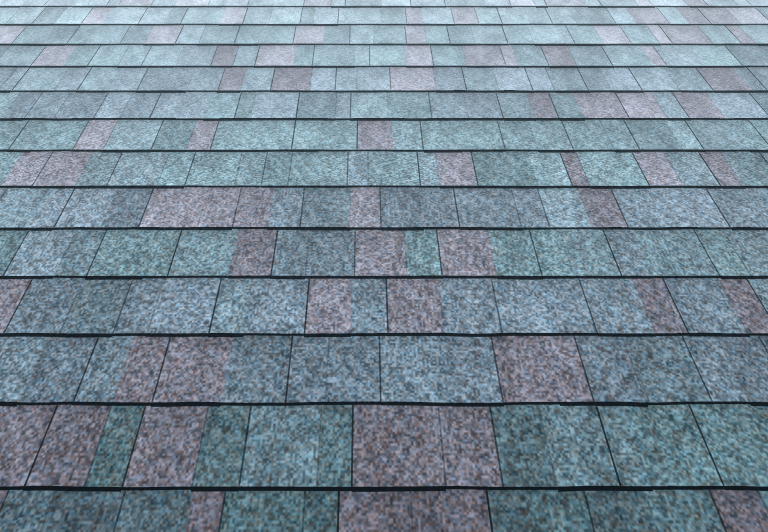
This texture is drawn by a Shadertoy shader. Its source:

```glsl
// Slate-blue asphalt shingles on a roof receding toward a horizon above the canvas.
// A perspective divide gives course and column coordinates; each course is cut into
// jittered tabs with hashed tints, shadowed butt edges, joints and mineral grain.

// Perspective, in canvas heights
const float HORIZON = 0.6626;      // horizon distance above the top edge
const float DEPTH_SCALE = 14.115;
const float NEAR_DEPTH = 8.945;    // depth of the lowest full butt edge
const float VANISH_X = 0.475;      // share of the canvas width

// Tabs and lines; line sizes shrink with depth
const float TAB_JITTER = 0.68;
const float BUTT_WIDTH = 0.058;
const float JOINT_HALF_WIDTH = 0.016;

// Tone and surface
const float NEAR_TONE = 0.42;
const float FAR_TONE = 0.85;
const float GRAIN_AMOUNT = 0.62;
const vec2 GRAIN_FREQUENCY = vec2(25.0, 36.0);
const vec3 SLATE = vec3(0.84, 1.0, 1.13);
const vec3 TEAL = vec3(0.78, 1.02, 1.10);
const vec3 PLUM = vec3(0.94, 0.93, 1.04);
const vec3 HAZE = vec3(0.93, 1.0, 1.06);
const vec3 SHADOW = vec3(0.05, 0.08, 0.10);

float hash(vec2 p) {
    return fract(sin(dot(p, vec2(12.9898, 78.233))) * 43758.5);
}

float noise(vec2 p) {
    vec2 i = floor(p);
    vec2 f = fract(p);
    f = f * f * (3.0 - 2.0 * f);
    return mix(mix(hash(i), hash(i + vec2(1, 0)), f.x),
               mix(hash(i + vec2(0, 1)), hash(i + vec2(1, 1)), f.x), f.y);
}

// Jittered position of a tab boundary
float boundary(float index, float course) {
    return index + TAB_JITTER * hash(vec2(index, course + 31.0));
}

// Tab index, then distances to its left and right boundaries
vec3 findTab(float u, float course) {
    float p = u + 7.0 * hash(vec2(course, 4.7));
    float index = floor(p);
    if (p < boundary(index, course)) index -= 1.0;
    return vec3(index, p - boundary(index, course),
                boundary(index + 1.0, course) - p);
}

// Even boundaries are open joints, odd ones mostly plain tone changes
float jointStrength(float index, float course) {
    float h = hash(vec2(index, course + 57.0));
    return mod(index, 2.0) < 0.5 ? 0.55 + 0.4 * h : 0.45 * h * h;
}

float lineMask(float dist, float halfWidth, float pixel) {
    return 1.0 - smoothstep(halfWidth - 0.7 * pixel, halfWidth + 0.7 * pixel, dist);
}

void mainImage(out vec4 fragColor, in vec2 fragCoord) {
    float pixel = 1.0 / iResolution.y;
    float fromTop = 1.0 - fragCoord.y * pixel;
    float x = (fragCoord.x - VANISH_X * iResolution.x) * pixel;

    // Roof coordinates
    float depth = DEPTH_SCALE / (fromTop + HORIZON);
    float u = x * depth;
    float v = depth - NEAR_DEPTH + 0.016 * (noise(vec2(u * 1.3, depth * 0.8)) - 0.5);
    float course = floor(v);
    float up = fract(v);
    float courseHeight = DEPTH_SCALE / (depth * depth);
    float haze = 1.0 - pow(clamp(fromTop, 0.0, 1.0), 0.55);

    // Tab tint and brightness
    vec3 tab = findTab(u, course);
    float tintPick = hash(vec2(tab.x, course + 11.0));
    float courseTint = hash(vec2(course, 8.3));
    vec3 tint = mix(SLATE, TEAL, smoothstep(0.3, 0.8, 0.5 * (tintPick + courseTint)));
    tint = mix(tint, PLUM, 0.9 * step(tintPick, 0.2));
    tint = mix(tint, HAZE, 0.8 * haze);
    float tone = mix(NEAR_TONE, FAR_TONE, haze);
    tone *= 1.0 + 0.17 * (hash(vec2(tab.x, course + 23.0)) - 0.5);
    tone *= 1.0 + 0.14 * (noise(vec2(u, v) * 3.0) - 0.5);
    tone *= 1.03 - 0.09 * up;

    // Mineral granules, softer with distance
    vec2 q = vec2(u, v) * GRAIN_FREQUENCY;
    float grainFade = mix(1.0, 0.22, smoothstep(9.0, 20.0, depth));
    float grain = noise(q) - 0.5 + 0.6 * (noise(q * 0.47 + 19.0) - 0.5);
    float speckle = noise(q * 0.8 + 71.0) - 0.5;
    vec3 color = tint * tone * (1.0 + GRAIN_AMOUNT * grainFade * grain);
    color += vec3(0.10, 0.0, -0.06) * speckle * grainFade;

    // Joints between tabs
    float halfJoint = JOINT_HALF_WIDTH / depth;
    float joint = max(
        lineMask(tab.y / depth, halfJoint, pixel) * jointStrength(tab.x, course),
        lineMask(tab.z / depth, halfJoint, pixel) * jointStrength(tab.x + 1.0, course));

    // Shadow under the butt edge of the course above
    vec3 upperTab = findTab(u, course + 1.0);
    float lift = 0.65 + 0.65 * hash(vec2(upperTab.x, course + 43.0));
    float below = (1.0 - up) * courseHeight;
    float buttWidth = BUTT_WIDTH * lift / depth;
    float butt = lineMask(below, buttWidth, pixel);
    butt = max(butt, lineMask(up * courseHeight, 0.008 / depth, pixel));
    color *= 1.0 - 0.22 * exp(-below / (1.6 * buttWidth));

    vec3 lineColor = mix(SHADOW, color, 0.45 * haze);
    color = mix(color, lineColor, max(0.85 * joint, 0.95 * butt));
    fragColor = vec4(clamp(color, 0.0, 1.0), 1.0);
}
```
